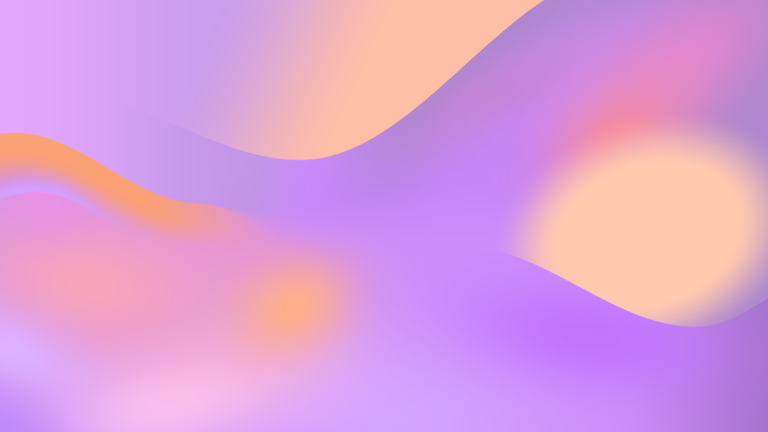
This background is drawn by a WebGL 1 fragment shader. Its source:

```glsl
precision highp float;
// Soft pastel waves: an orange ridge, peach bay and blurred violet and pink glows.
uniform vec2 u_resolution;

const float PI = 3.14159265;
const vec2 CANVAS = vec2(16.0, 9.0);

const vec3 ORCHID = vec3(0.80, 0.55, 0.98);
const vec3 LILAC = vec3(0.89, 0.65, 1.0);
const vec3 MAUVE = vec3(0.68, 0.53, 0.81);
const vec3 PEACH = vec3(1.0, 0.79, 0.68);
const vec3 APRICOT = vec3(1.0, 0.75, 0.65);
const vec3 ORANGE = vec3(0.98, 0.63, 0.46);
const vec3 ROSE = vec3(0.97, 0.64, 0.73);
const vec3 PINK = vec3(0.89, 0.53, 0.82);
const vec3 CORAL = vec3(0.95, 0.54, 0.64);
const vec3 BLUSH = vec3(0.98, 0.76, 0.96);
const vec3 VIOLET = vec3(0.76, 0.45, 1.0);

// Half-cosine offset from a turning point; size holds (length, height) per side.
float bend(float x, float centre, vec2 left, vec2 right) {
    vec2 size = x < centre ? left : right;
    float t = min(abs(x - centre) / size.x, 1.0);
    return size.y * (0.5 - 0.5 * cos(PI * t));
}

// Distance from the centre of a turned ellipse, equal to 1 on its rim.
float ellipse(vec2 p, vec2 centre, vec2 radius, float angle) {
    float c = cos(angle), s = sin(angle);
    vec2 d = p - centre;
    return length(vec2(c * d.x + s * d.y, c * d.y - s * d.x) / radius);
}

// Blend a Gaussian glow into a colour.
vec3 glow(vec3 base, vec3 tint, vec2 p, vec2 centre, vec2 radius, float angle) {
    float r = ellipse(p, centre, radius, angle);
    return mix(base, tint, exp(-r * r));
}

// Sky above the long valley curve.
vec3 skyColor(vec2 p, vec3 haze) {
    float slant = p.x + 0.45 * (CANVAS.y - p.y);
    return mix(haze, APRICOT, smoothstep(4.6, 8.6, slant));
}

// Blurred field below the valley, with the peach bay at its right.
vec3 fieldColor(vec2 p, vec3 haze, float depth) {
    vec3 col = mix(haze, vec3(0.76, 0.59, 0.90), smoothstep(2.2, 5.6, p.x));
    col = mix(col, ORCHID, smoothstep(5.2, 6.7, p.x));
    col = glow(col, vec3(0.77, 0.52, 0.98), p, vec2(8.5, 5.3), vec2(2.6, 0.9), 0.2);
    float shade = exp(-depth * depth / 1.6) * smoothstep(6.3, 9.0, p.x);
    shade = max(shade, smoothstep(11.0, 15.5, p.x));
    col = mix(col, MAUVE, shade);
    col = glow(col, vec3(0.77, 0.52, 0.83), p, vec2(10.4, 7.0), vec2(1.8, 0.7), 0.5);
    col = glow(col, vec3(0.77, 0.52, 0.98), p, vec2(11.0, 5.8), vec2(1.3, 0.9), 0.5);
    col = glow(col, PINK, p, vec2(14.0, 7.6), vec2(2.3, 1.1), 0.6);
    col = glow(col, CORAL, p, vec2(12.9, 6.2), vec2(1.5, 0.9), 0.5);
    float bay = ellipse(p, vec2(13.5, 4.1), vec2(2.7, 2.0), 0.35);
    return mix(col, PEACH, 1.0 - smoothstep(0.68, 1.27, bay));
}

// Violet ground under the bay.
vec3 groundColor(vec2 p) {
    vec3 col = mix(ORCHID, vec3(0.65, 0.45, 0.80), smoothstep(12.5, 16.5, p.x));
    col = glow(col, vec3(0.83, 0.64, 1.0), p, vec2(8.3, 0.2), vec2(3.2, 1.9), 0.0);
    return glow(col, VIOLET, p, vec2(12.3, 2.0), vec2(2.5, 1.0), -0.15);
}

// Warm glows of the lower left, before the ridge is laid over them.
vec3 hillColor(vec2 p) {
    vec3 col = glow(ORCHID, vec3(0.83, 0.64, 1.0), p, vec2(8.3, 0.2), vec2(3.2, 1.9), 0.0);
    col = glow(col, vec3(0.87, 0.56, 0.90), p, vec2(4.6, 3.8), vec2(1.9, 1.1), -0.2);
    col = glow(col, BLUSH, p, vec2(3.6, 0.7), vec2(3.2, 1.3), 0.25);
    col = glow(col, ROSE, p, vec2(1.9, 3.1), vec2(3.1, 1.7), -0.2);
    col = glow(col, vec3(1.0, 0.68, 0.54), p, vec2(6.1, 2.6), vec2(1.3, 1.0), 0.5);
    col = glow(col, vec3(0.87, 0.70, 1.0), p, vec2(0.1, 1.7), vec2(1.7, 0.8), -0.4);
    return glow(col, vec3(0.75, 0.54, 0.98), p, vec2(0.0), vec2(1.5, 0.9), -0.3);
}

void main() {
    vec2 p = gl_FragCoord.xy / u_resolution * CANVAS;
    float soft = CANVAS.y / u_resolution.y;

    // Heights of the four flowing edges.
    float valley = 5.667 + bend(p.x, 6.25, vec2(4.69, 1.25), vec2(6.875, 3.96));
    float bay = 2.19 + bend(p.x, 14.52, vec2(4.9, 1.67), vec2(2.71, 1.04));
    float ridge = 6.23 - bend(p.x, 0.31, vec2(3.85, 1.46), vec2(3.85, 1.46));
    ridge -= 0.62 * smoothstep(3.96, 6.67, p.x);
    float mound = 5.0 - bend(p.x, 0.73, vec2(4.37, 2.4), vec2(4.37, 2.4));

    // Sky, field and ground share tones where their edges dissolve.
    vec3 haze = mix(LILAC, vec3(0.80, 0.62, 0.92), smoothstep(0.0, 4.5, p.x));
    vec3 col = fieldColor(p, haze, valley - p.y);
    col = mix(col, skyColor(p, haze), smoothstep(-soft, soft, p.y - valley));
    float bayBlur = mix(1.0, soft, smoothstep(9.0, 10.5, p.x));
    col = mix(col, groundColor(p), smoothstep(-bayBlur, bayBlur, bay - p.y));

    // Orange ridge and lilac rim above the rounded mound.
    vec3 hill = hillColor(p);
    float depth = ridge - p.y;
    float band = 1.0 - smoothstep(0.35, 1.25 - 0.06 * p.x, depth);
    vec3 slope = mix(hill, ORANGE, band * (1.0 - smoothstep(2.8, 6.0, p.x)));
    float above = max(p.y - mound, 0.0);
    float rim = exp(-above * above / 0.06) * (1.0 - smoothstep(1.0, 2.8, p.x));
    slope = mix(slope, vec3(0.82, 0.63, 1.0), rim);
    vec3 inner = glow(hill, vec3(0.92, 0.57, 0.90), p, vec2(1.0, 4.9), vec2(0.9, 0.8), 0.0);
    hill = mix(slope, inner, smoothstep(-soft, soft, mound - p.y));
    float ridgeBlur = soft + 0.8 * smoothstep(4.5, 7.0, p.x);
    col = mix(col, hill, smoothstep(-ridgeBlur, ridgeBlur, depth) * (1.0 - smoothstep(7.0, 10.0, p.x)));

    gl_FragColor = vec4(col, 1.0);
}
```
